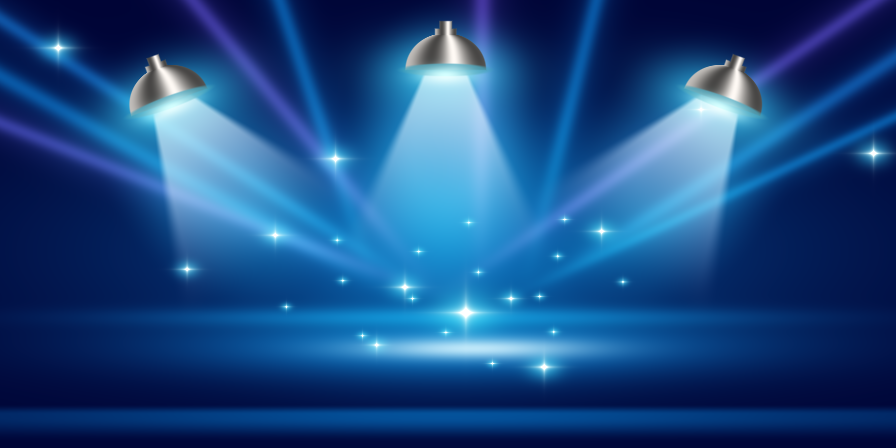
Give the GLSL for this background, as a Shadertoy shader.

```glsl
// A blue stage: three metal lamps cast pale cones over a fan of coloured rays,
// a glowing floor and scattered sparkles. Soft ellipses, cones and lines are
// added by screen blending on a 2 x 1 canvas with the origin at lower left.

const vec3 NAVY = vec3(0.0, 0.015, 0.21);
const vec3 HAZE = vec3(0.02, 0.22, 0.36);
const vec3 AZURE = vec3(0.04, 0.42, 0.70);
const vec3 CYAN = vec3(0.18, 0.72, 0.90);
const vec3 VIOLET = vec3(0.34, 0.24, 0.66);
const vec3 PALE = vec3(0.80, 0.88, 0.96);

const float HORIZON = 0.292;
const float RAY_FOOT = 0.31;
const float LAMP_TILT = 0.35;
const float BEAM_TILT = 0.59;
const float LAMP_SPREAD = 0.617;
const vec2 FLARE = vec2(1.04, 0.302);
const int BIG_STARS = 11;
const int SMALL_STARS = 15;

// Each ray: foot x, run per unit of height, width, violet share
const vec4 RAYS[10] = vec4[10](
    vec4(0.854, -0.333, 0.024, 0.0), vec4(1.159, 0.250, 0.024, 0.0),
    vec4(0.945, 1.460, 0.022, 0.9),  vec4(1.089, 2.120, 0.017, 0.0),
    vec4(0.937, -1.800, 0.026, 0.0), vec4(1.040, -2.500, 0.022, 0.8),
    vec4(1.005, -0.833, 0.024, 0.9), vec4(1.070, 0.010, 0.028, 1.0),
    vec4(1.133, 1.545, 0.024, 0.1),  vec4(1.008, -1.556, 0.022, 0.1));

vec3 screen(vec3 base, vec3 light) {
    return 1.0 - (1.0 - base) * (1.0 - clamp(light, 0.0, 1.0));
}

// Soft elliptical spot
float spot(vec2 d, vec2 radius) {
    d /= radius;
    return exp(-dot(d, d));
}

// Coordinates across and along a direction leaning outward by an angle
vec2 lean(vec2 d, float angle) {
    float c = cos(angle), s = sin(angle);
    return vec2(c * d.x - s * d.y, s * d.x + c * d.y);
}

vec3 rays(vec3 col, vec2 p) {
    for (int i = 0; i < 10; i++) {
        vec4 ray = RAYS[i];
        float rise = p.y - RAY_FOOT;
        float run = sqrt(1.0 + ray.y * ray.y);
        float d = abs(p.x - ray.x - ray.y * rise) / run / ray.z;
        float reach = smoothstep(0.02, 0.45, rise * run);
        float glow = 0.55 * exp(-d * d * 1.6) + 0.22 * exp(-d * d * 0.2);
        col = screen(col, mix(AZURE, VIOLET, ray.w) * glow * reach);
    }
    return col;
}

// Wide halo and inner cone; v runs from the lamp mouth downward
vec3 beam(vec3 col, vec2 q, float side) {
    vec2 d = lean(q, side * BEAM_TILT);
    float v = -d.y, across = abs(d.x);
    float halo = smoothstep(1.0, 0.25, length(vec2(across / 0.25, (v - 0.18) / 0.36)));
    col = screen(col, vec3(0.10, 0.46, 0.66) * halo * mix(0.85, 0.6, abs(side)));
    float halfWidth = 0.045 + 0.47 * max(v, 0.0);
    float edge = 0.006 + 0.09 * max(v, 0.0);
    float cone = 1.0 - smoothstep(halfWidth - edge, halfWidth + edge * 0.4, across);
    cone *= smoothstep(-0.01, 0.02, v) * (1.0 - smoothstep(0.06, 0.44, v));
    return screen(col, mix(PALE, vec3(0.62, 0.62, 0.80), smoothstep(0.0, 0.3, v)) * cone * 0.72);
}

// Metal dome with a cap, seen from the front
vec3 lamp(vec3 col, vec2 q, float side, float aa) {
    vec2 d = lean(q, side * LAMP_TILT);
    col = screen(col, CYAN * spot(d, vec2(0.15, 0.075)) * 0.8);
    float h = clamp(d.y / 0.082, 0.0, 1.0);
    float profile = 0.09 * sqrt(1.0 - h * h);
    float dome = max(abs(d.x) - profile, max(-d.y, d.y - 0.082));
    float cap = max(abs(d.x) - 0.024, abs(d.y - 0.082) - 0.010);
    float knob = max(abs(d.x) - 0.014, abs(d.y - 0.097) - 0.012);
    float shape = min(dome, min(cap, knob));
    float u = d.x / max(profile, 0.024);
    float shine = 0.52 + 0.24 * cos(u * 5.0 - 1.2) + 0.24 * spot(vec2(u - 0.2, 0.0), vec2(0.2));
    vec3 metal = shine * vec3(1.0, 0.98, 0.96);
    col = mix(col, metal, 1.0 - smoothstep(-aa, aa, shape));
    float rim = (length(d / vec2(0.098, 0.014)) - 1.0) * 0.014;
    col = mix(col, vec3(0.25, 0.62, 0.72), 0.8 * (1.0 - smoothstep(-aa, aa, rim)));
    return screen(col, vec3(0.75, 1.0, 1.0) * spot(d + vec2(0.0, 0.012), vec2(0.058, 0.02)));
}

vec3 stageFloor(vec3 col, vec2 p) {
    float strip = spot(p - vec2(1.0, HORIZON), vec2(0.62, 0.021));
    col = screen(col, AZURE * strip * 0.75);
    col = screen(col, AZURE * spot(p - vec2(1.03, 0.225), vec2(0.62, 0.065)) * 0.9);
    col = screen(col, PALE * spot(p - vec2(1.06, 0.222), vec2(0.24, 0.023)) * 0.9);
    // Front step
    float step1 = smoothstep(0.012, 0.068, p.y) * (1.0 - smoothstep(0.075, 0.098, p.y));
    return screen(col, vec3(0.01, 0.27, 0.45) * step1 * (0.35 + 0.65 * spot(p - vec2(1.0, 0.06), vec2(0.85, 1.0))));
}

// Four-pointed sparkle
vec3 star(vec3 col, vec2 d, float size) {
    vec2 a = abs(d) / size;
    float spikes = exp(-4.0 * a.x - 16.0 * a.y) + 0.8 * exp(-16.0 * a.x - 5.0 * a.y);
    col = screen(col, CYAN * spot(d, vec2(0.55, 0.4) * size) * 0.65);
    return screen(col, vec3(0.9, 1.0, 1.0) * spikes * 1.5);
}

vec3 sparkles(vec3 col, vec2 p) {
    // Large ones climb outward on both sides of the flare
    for (int i = 0; i < BIG_STARS; i++) {
        float k = float(i / 2);
        bool right = i % 2 == 1;
        float reach = 0.91 * exp(-(right ? 0.55 : 0.38) * k);
        float wave = right ? cos(1.57 * (k - 1.1)) : cos(2.094 * (k + 0.2));
        vec2 at = FLARE + vec2(right ? reach : -reach, 0.4 * reach + 0.026 + 0.22 * wave);
        col = star(col, p - at, 0.055 + 0.015 * cos(2.3 * k));
    }
    // Small ones follow a golden-angle spiral
    for (int i = 0; i < SMALL_STARS; i++) {
        float n = float(i) + 0.5, turn = 2.4 * n;
        vec2 at = vec2(1.04, 0.36) + vec2(0.42, 0.19) * sqrt(n / float(SMALL_STARS)) * vec2(cos(turn), sin(turn));
        col = star(col, p - at, 0.021);
    }
    return star(col, p - FLARE, 0.125);
}

void mainImage(out vec4 fragColor, in vec2 fragCoord) {
    vec2 p = fragCoord / iResolution.xy * vec2(2.0, 1.0);
    float aa = 1.0 / iResolution.y;

    // Backdrop
    vec3 col = screen(NAVY, HAZE * spot(p - vec2(1.0, 0.44), vec2(0.88, 0.27)));
    col = screen(col, AZURE * spot(p - vec2(1.0, 0.49), vec2(0.34, 0.25)) * 0.75);
    col = rays(col, p);

    // Lights from left to right
    for (int i = -1; i <= 1; i++) {
        float side = float(i);
        vec2 q = p - vec2(0.995 + LAMP_SPREAD * side, 0.844 - 0.072 * abs(side));
        col = beam(col, q, side);
        col = lamp(col, q, side, aa);
    }

    col = stageFloor(col, p);
    col = sparkles(col, p);
    fragColor = vec4(col, 1.0);
}
```
